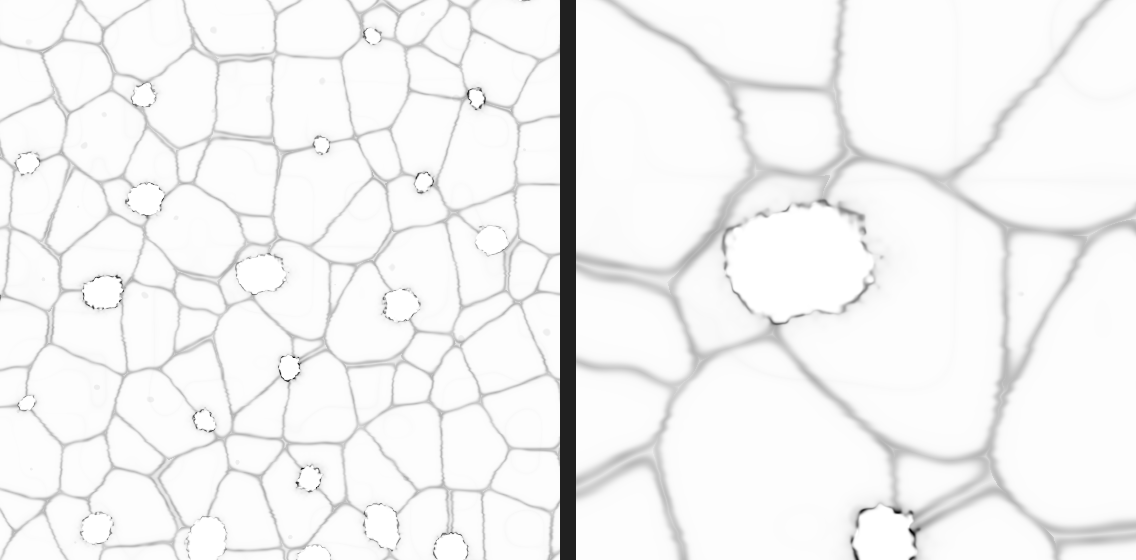
Left, the full canvas; right, a detail of the centre.
This texture map is drawn by a three.js fragment shader. Its source:

```glsl
// Pale polycrystal: white grains, thin grey boundaries and rough-rimmed pores.
#define GRAINS vec2(10.0, 8.8)   // grain sites across and up
#define GRAIN_SPREAD 0.55        // contrast between large and small grains
#define LINE_WIDTH 0.0027
#define LINE_DEPTH 0.20
#define FILM_WIDTH 0.0055        // widest gap between two grains
#define CORNER_ROUND 0.0034
#define PORES 5.0                // pore cells per side
#define PORE_SHARE 0.78
#define PORE_MIN 0.009
#define PORE_MAX 0.034
#define SPOTS 9.0                // inclusion cells per side

varying vec2 vUv;

float hash(vec2 p) {
  return fract(sin(dot(p, vec2(127.1, 311.7))) * 43758.5453);
}

vec2 hash2(vec2 p) {
  return vec2(hash(p), hash(p + 41.3));
}

float noise(vec2 p) {
  vec2 i = floor(p), f = fract(p);
  f = f * f * (3.0 - 2.0 * f);
  vec2 x = vec2(1.0, 0.0);
  return mix(mix(hash(i), hash(i + x), f.x),
             mix(hash(i + x.yx), hash(i + x.xx), f.x), f.y);
}

vec2 site(vec2 id) {
  return id + 0.5 + 0.84 * (hash2(id) - 0.5);
}

float weight(vec2 id) {
  return GRAIN_SPREAD * smoothstep(0.1, 0.75, hash(id + 17.7));
}

// Weighted Voronoi: x = rounded boundary distance, yz = step to nearest edge
vec3 grains(vec2 p) {
  vec2 q = p * GRAINS, cell = floor(q), own = cell;
  float best = 1e3;
  for (int j = -2; j <= 2; j++)
  for (int i = -2; i <= 2; i++) {
    vec2 id = cell + vec2(float(i), float(j)), r = site(id) - q;
    float d = dot(r, r) - weight(id);
    if (d < best) { best = d; own = id; }
  }
  vec2 center = site(own), toEdge = vec2(0.0);
  float sum = 0.0, nearest = 1e3;
  float unit = 2.0 / (GRAINS.x + GRAINS.y);
  float taper = smoothstep(0.2, 0.7, noise(p * 14.0));
  for (int j = -2; j <= 2; j++)
  for (int i = -2; i <= 2; i++) {
    vec2 id = cell + vec2(float(i), float(j));
    vec2 other = site(id), r = other - q, axis = other - center;
    float span = length(axis);
    if (span < 0.001) continue;
    float e = (dot(r, r) - weight(id) - best) / (2.0 * span);
    if (e < nearest) { nearest = e; toEdge = axis / span * e; }
    float film = FILM_WIDTH * taper * smoothstep(0.72, 1.0, hash(own + id + 5.1));
    sum += exp(-(e * unit - film) / CORNER_ROUND);
  }
  return vec3(-CORNER_ROUND * log(max(sum, 1e-20)), toEdge / GRAINS);
}

// Signed distance to the nearest pore, and its rim strength
vec2 pores(vec2 p) {
  vec2 cell = floor(p * PORES), result = vec2(1.0, 0.0);
  float ragged = 0.005 * (noise(p * 210.0) - 0.5) + 0.008 * (noise(p * 55.0) - 0.5);
  for (int j = -1; j <= 1; j++)
  for (int i = -1; i <= 1; i++) {
    vec2 id = cell + vec2(float(i), float(j));
    vec2 c = (id + hash2(id + 71.0)) / PORES;
    if (hash(id + 9.4) > PORE_SHARE || distance(p, c) > 0.17) continue;
    c += grains(c).yz;                       // pores sit on boundaries
    float turn = 6.2832 * hash(id + 3.3);
    vec2 axis = vec2(cos(turn), sin(turn)), r = p - c;
    r = vec2(dot(r, axis), dot(r, vec2(-axis.y, axis.x)));
    r.x *= mix(0.72, 1.0, hash(id + 6.6));
    float radius = mix(PORE_MIN, PORE_MAX, pow(hash(id + 2.2), 0.8));
    float d = length(r) - radius + ragged * min(1.0, radius / 0.018);
    if (d < result.x) result = vec2(d, mix(0.22, 0.75, hash(id + 8.8)));
  }
  return result;
}

// Small faint inclusions inside the grains
float spots(vec2 p) {
  vec2 id = floor(p * SPOTS);
  vec2 r = p - (id + 0.15 + 0.7 * hash2(id + 23.0)) / SPOTS;
  float size = mix(0.003, 0.008, hash(id + 4.0));
  float d = length(r) + 0.004 * (noise(p * 130.0) - 0.5);
  return step(hash(id + 12.0), 0.4) * (1.0 - smoothstep(0.5 * size, size, d));
}

void main() {
  vec2 p = vUv;

  // Wavy boundaries with slight sideways tearing along rows
  vec2 warp = vec2(noise(p * 38.0), noise(p * 38.0 + 50.0)) - 0.5;
  vec2 bent = p + 0.006 * warp;
  bent.x += 0.0022 * (noise(vec2(p.x * 12.0, p.y * 260.0)) - 0.5);
  float edge = grains(bent).x;

  // Boundary line, soft halo and pale film in the gaps
  float grit = 0.65 + 0.6 * noise(p * 70.0);
  float shade = LINE_DEPTH * grit * exp(-pow(edge / LINE_WIDTH, 2.0));
  shade += 0.022 * exp(-max(edge, 0.0) / 0.006);
  shade += 0.06 * grit * (1.0 - smoothstep(-0.002, 0.001, edge));

  // Faint wisps and inclusions
  float wisp = exp(-28.0 * abs(noise(p * 17.0) - 0.5)) * noise(p * 11.0 + 30.0);
  shade += 0.022 * wisp + 0.055 * spots(p);

  // Pores: clean white inside, speckled dark rim, soft shadow outside
  vec2 pore = pores(p);
  float outside = smoothstep(-0.001, 0.001, pore.x);
  shade *= outside;
  float speckle = smoothstep(0.15, 0.85, noise(p * 240.0 + 9.0));
  shade += pore.y * speckle * exp(-pow(pore.x / 0.0015, 2.0));
  shade += 0.22 * pore.y * outside * exp(-max(pore.x, 0.0) / 0.004);

  float base = mix(1.0, 0.993, outside);
  gl_FragColor = vec4(vec3(clamp(base - shade, 0.0, 1.0)), 1.0);
}
```
